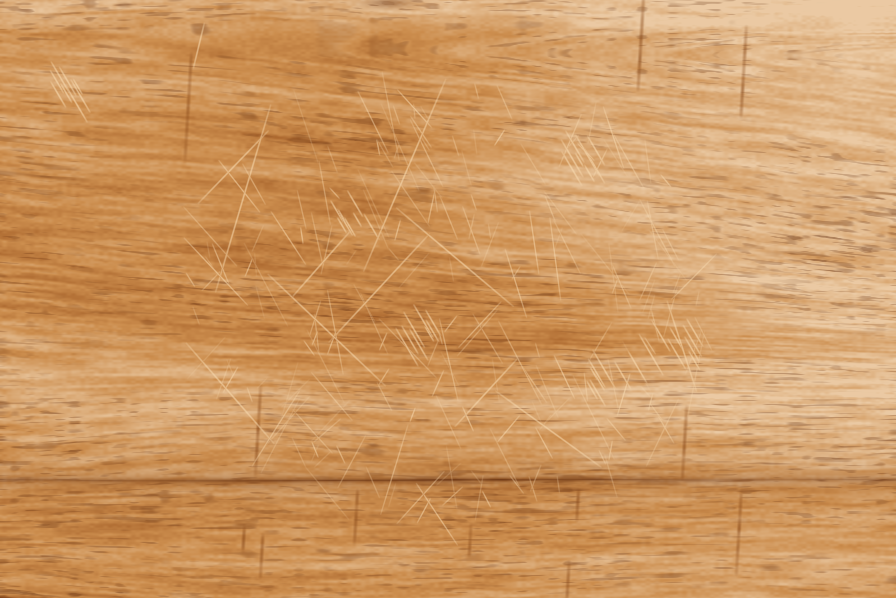
Give the GLSL for this texture, as a WebGL 2 fragment shader.

```glsl
#version 300 es
precision highp float;
// Warm wooden cutting board with flowing grain, dark pores, a seam and knife scratches.
#define GRAIN_CONTRAST 0.66
#define PORE_STRENGTH 0.42
#define SCRATCH_COUNT 190
#define SCRATCH_GAIN 0.80
#define HATCH_STROKES 8
#define SEAM_Y 0.197
#define STAIN_GAIN 0.55

uniform vec2 u_resolution;
out vec4 outColor;

const vec3 DARK_WOOD = vec3(0.60, 0.32, 0.11);
const vec3 MID_WOOD = vec3(0.80, 0.555, 0.305);
const vec3 PALE_WOOD = vec3(0.92, 0.79, 0.64);
const vec3 CUT_COLOR = vec3(0.97, 0.85, 0.68);
const vec3 PORE_COLOR = vec3(0.38, 0.17, 0.05);

// Long knife cuts: start and end of each
const vec4 LONG_CUTS[12] = vec4[12](
  vec4(.746, .867, .609, .547), vec4(.719, .609, .551, .428), vec4(.449, .781, .332, .660),
  vec4(.664, .652, .859, .488), vec4(.449, .541, .645, .355), vec4(.586, .613, .488, .502),
  vec4(.830, .346, 1.006, .219), vec4(.312, .426, .459, .258), vec4(.866, .400, .762, .287),
  vec4(1.117, .496, 1.166, .346), vec4(.342, .961, .324, .887), vec4(.453, .824, .361, .512));
// Centres of dense parallel scratches
const vec2 HATCHES[6] = vec2[6](vec2(.595, .64), vec2(.70, .44), vec2(1.03, .365),
  vec2(.957, .73), vec2(1.13, .42), vec2(.137, .85));
// Upright stains: x, middle y, half length
const vec3 STAINS[12] = vec3[12](vec3(.432, .28, .075), vec3(.596, .135, .045),
  vec3(.787, .097, .025), vec3(.967, .155, .025), vec3(1.237, .11, .07), vec3(1.146, .26, .06),
  vec3(1.245, .88, .075), vec3(1.073, .93, .08), vec3(.951, .03, .03), vec3(.408, .10, .02),
  vec3(.438, .07, .035), vec3(.315, .82, .09));

float hash(vec2 p) {
  vec3 q = fract(vec3(p.xyx) * 0.1031);
  q += dot(q, q.yzx + 33.33);
  return fract((q.x + q.y) * q.z);
}

float noise(vec2 p) {
  vec2 i = floor(p), f = fract(p);
  f = f * f * (3.0 - 2.0 * f);
  return mix(mix(hash(i), hash(i + vec2(1, 0)), f.x),
             mix(hash(i + vec2(0, 1)), hash(i + vec2(1, 1)), f.x), f.y);
}

float blob(vec2 p, vec2 center, vec2 radius) {
  vec2 d = (p - center) / radius;
  return exp(-dot(d, d));
}

// Soft line that thins out toward both ends
float stroke(vec2 p, vec2 a, vec2 b, float width, float aa) {
  vec2 pa = p - a, ba = b - a;
  float t = clamp(dot(pa, ba) / dot(ba, ba), 0.0, 1.0);
  float taper = 0.3 + 0.7 * sqrt(4.0 * t * (1.0 - t));
  return taper * (1.0 - smoothstep(0.0, width + aa, length(pa - ba * t)));
}

// Broad light and dark regions of the board
float tone(vec2 p) {
  float t = 0.51 + 0.34 * smoothstep(0.75, 1.45, p.x) * smoothstep(0.12, 0.35, p.y);
  t += 0.22 * smoothstep(0.93, 0.97, p.y) + 0.12 * blob(p, vec2(.95, .70), vec2(.25, .16));
  t += 0.22 * blob(p, vec2(.12, .34), vec2(.40, .09)) + 0.18 * blob(p, vec2(.85, .33), vec2(.5, .06));
  t += 0.14 * blob(p, vec2(1.35, .08), vec2(.35, .10)) + 0.12 * blob(p, vec2(.05, .80), vec2(.20, .15));
  t -= 0.16 * blob(p, vec2(.72, .46), vec2(.38, .07)) + 0.08 * blob(p, vec2(.45, .72), vec2(.3, .2));
  t -= 0.17 * blob(p, vec2(1.3, .43), vec2(.4, .025)) + 0.10 * blob(p, vec2(0., .62), vec2(.25, .15));
  return t - 0.12 * blob(p, vec2(0., .0), vec2(.35, .15));
}

float scratches(vec2 p, float aa) {
  float s = 0.0;
  for (int i = 0; i < 12; i++)
    s = max(s, 0.75 * stroke(p, LONG_CUTS[i].xy, LONG_CUTS[i].zw, 0.001, aa));
  // Loose cuts in two crossing directions, densest around the middle
  for (int i = 0; i < SCRATCH_COUNT; i++) {
    float k = float(i), a = 6.2832 * hash(vec2(k, 1.7));
    vec2 c = vec2(.76, .49) + vec2(.45, .36) * sqrt(hash(vec2(k, 5.3))) * vec2(cos(a), sin(a));
    float angle = (hash(vec2(k, 9.1)) < 0.6 ? 2.0 : 1.05) + 0.7 * (hash(vec2(k, 12.4)) - 0.5);
    vec2 reach = vec2(cos(angle), sin(angle)) * mix(0.012, 0.08, pow(hash(vec2(k, 17.2)), 2.0));
    s = max(s, mix(0.2, 0.75, hash(vec2(k, 21.6))) * stroke(p, c - reach, c + reach, 0.0006, aa));
  }
  for (int i = 0; i < 6 * HATCH_STROKES; i++) {
    float k = float(i);
    vec2 jitter = vec2(hash(vec2(k, 31.3)), hash(vec2(k, 37.9))) - 0.5;
    vec2 c = HATCHES[i / HATCH_STROKES] + jitter * vec2(0.085, 0.05);
    vec2 reach = vec2(-0.5, 0.85) * mix(0.012, 0.04, hash(vec2(k, 41.5)));
    s = max(s, 0.8 * stroke(p, c - reach, c + reach, 0.001, aa));
  }
  return s;
}

// Short dark flecks, gathered in bands along the grain
float flecks(vec2 g, vec2 scale, float seed) {
  float fleck = smoothstep(0.66, 0.92, noise(g * scale + seed));
  return fleck * smoothstep(0.3, 0.75, noise(g * vec2(3.5, 18.0) + seed));
}

void main() {
  vec2 p = gl_FragCoord.xy / u_resolution.y;
  p.x *= 1.5 * u_resolution.y / u_resolution.x;
  float aa = 1.0 / u_resolution.y;

  // Grain drifts downward to the right on the upper board
  float tilt = smoothstep(0.25, 0.6, p.y) * (1.0 - smoothstep(0.9, 0.97, p.y));
  vec2 g = vec2(p.x, p.y + 0.10 * p.x * tilt + 0.025 * noise(p * vec2(2.5, 4.0)));
  g.y += 0.004 * noise(p * vec2(14.0, 20.0));
  float streak = 0.26 * noise(g * vec2(1.5, 26.0)) + 0.34 * noise(g * vec2(5.0, 80.0))
               + 0.40 * noise(g * vec2(16.0, 190.0));
  float t = tone(p) + GRAIN_CONTRAST * (streak - 0.48) + 0.12 * (noise(p * vec2(130.0, 260.0)) - 0.5);
  vec3 col = mix(DARK_WOOD, MID_WOOD, clamp(t * 2.0, 0.0, 1.0));
  col = mix(col, PALE_WOOD, clamp(t * 2.0 - 1.0, 0.0, 1.0));

  float pores = 0.7 * flecks(g, vec2(24.0, 210.0), 40.0) + 0.6 * flecks(g, vec2(40.0, 270.0), 83.0);
  pores += 0.8 * blob(p, vec2(.79, .414), vec2(.06, .003)) + 0.9 * blob(p, vec2(.65, .995), vec2(.035, .008));
  col = mix(col, PORE_COLOR, PORE_STRENGTH * min(pores, 1.0));

  // Seam between planks, darkest left of centre
  float seamD = p.y - SEAM_Y - 0.004 * (noise(vec2(p.x * 5.0, 3.0)) - 0.5);
  float seam = (0.32 + 0.45 * blob(p, vec2(.65, SEAM_Y), vec2(.32, .1))) * exp(-abs(seamD) / 0.003);
  seam *= 0.65 + 0.6 * noise(vec2(p.x * 25.0, 7.0));
  col = mix(col, PORE_COLOR, seam + 0.15 * exp(-abs(seamD) / 0.022));

  // Narrow, broken stains across the grain
  float stain = 0.0;
  for (int i = 0; i < 12; i++) {
    vec2 mid = STAINS[i].xy, reach = vec2(0.06, 1.0) * STAINS[i].z;
    stain = max(stain, stroke(p, mid - reach, mid + reach, 0.0035, aa));
  }
  stain *= 0.5 + 0.7 * noise(p * vec2(20.0, 60.0));
  col = mix(col, DARK_WOOD * 0.9, STAIN_GAIN * stain);
  col = mix(col, CUT_COLOR, SCRATCH_GAIN * scratches(p, aa));
  outColor = vec4(col, 1.0);
}
```
